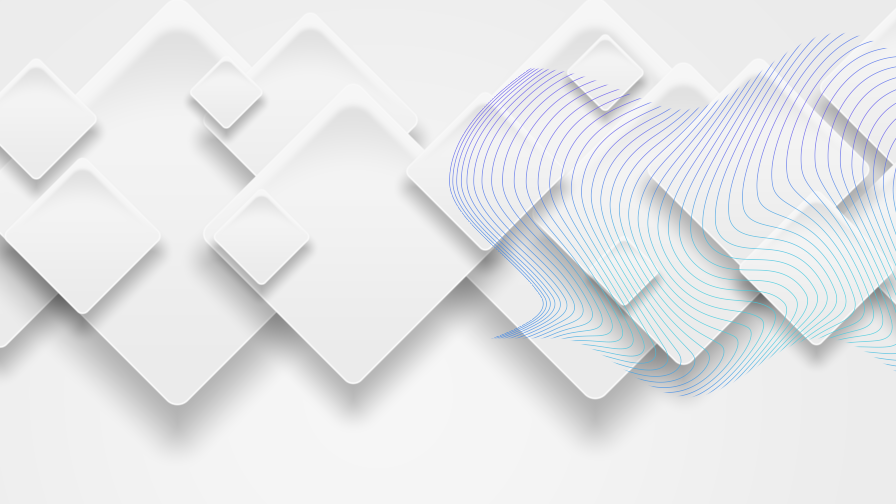
Reproduce this background procedurally as a WebGL 2 fragment shader.

```glsl
#version 300 es
precision highp float;
// Layered white rounded diamonds with soft shadows and a flowing mesh of blue lines.

#define SHADOW_STRENGTH 0.27
#define SHADOW_DROP 0.15
#define RIM_WIDTH 0.005
#define DOME_SHADE 0.075
#define LINE_SPACING 0.0225
#define LINE_HALF_WIDTH 0.0009
#define LINE_ALPHA 0.62

uniform vec2 u_resolution;
out vec4 fragColor;

const vec3 PURPLE = vec3(0.40, 0.35, 0.93);
const vec3 BLUE = vec3(0.25, 0.53, 0.91);
const vec3 CYAN = vec3(0.27, 0.80, 0.87);

// Each diamond: centre x, centre y, half diagonal, in canvas heights
const vec3 BACK[7] = vec3[7](
  vec3(0.0, 0.537, 0.227), vec3(0.352, 0.599, 0.403), vec3(0.616, 0.762, 0.213),
  vec3(1.852, 0.826, 0.225), vec3(1.852, 0.537, 0.208), vec3(1.181, 0.606, 0.398),
  vec3(0.701, 0.536, 0.298));
const vec3 FRONT[10] = vec3[10](
  vec3(0.449, 0.817, 0.072), vec3(0.072, 0.764, 0.12), vec3(0.164, 0.532, 0.155),
  vec3(0.519, 0.53, 0.095), vec3(1.201, 0.856, 0.076), vec3(1.356, 0.576, 0.3),
  vec3(1.505, 0.664, 0.22), vec3(0.963, 0.66, 0.157), vec3(1.238, 0.463, 0.069),
  vec3(1.62, 0.468, 0.153));

float square(float x) { return x * x; }

// Signed distance to a square standing on its corner, with rounded tips
float diamondDistance(vec2 p, float radius, float corner) {
  vec2 turned = vec2(p.x + p.y, p.x - p.y) * 0.70711;
  vec2 q = abs(turned) - ((radius + 0.414 * corner) * 0.70711 - corner);
  return length(max(q, 0.0)) + min(max(q.x, q.y), 0.0) - corner;
}

vec3 addDiamond(vec3 color, vec2 p, vec3 shape, float pixel) {
  float r = shape.z;
  float corner = 0.06 * r + 0.006;
  vec2 q = p - shape.xy;
  float d = diamondDistance(q, r, corner);

  // Blurred shadow, dropped below the tile
  float blur = 0.13 * r + 0.008;
  float shadowD = diamondDistance(q + vec2(0.0, SHADOW_DROP * r + 0.008), r, corner);
  color *= 1.0 - SHADOW_STRENGTH * (1.0 - smoothstep(-blur, blur, shadowD));

  // Face gradient, shaded dome under the top corner, bright rim
  float face = mix(0.92, 0.955, smoothstep(-1.0, 0.5, q.y / r));
  float inner = diamondDistance(q + vec2(0.0, 0.11 * r), r, corner + 0.12 * r);
  float inside = 1.0 - smoothstep(-0.07 * r, 0.015 * r, inner);
  float dome = smoothstep(0.36, 0.85, (q.y + 0.6 * q.x * q.x / r) / r);
  dome *= smoothstep(0.0, 0.4, q.y / r);
  face -= DOME_SHADE * inside * dome;
  float band = (1.0 - inside) * smoothstep(0.0, 0.4, q.y / r);
  face = mix(face, 0.963, band);
  float rim = smoothstep(-RIM_WIDTH, -0.3 * RIM_WIDTH, d);
  face = mix(face, 0.985, rim * mix(1.0, 0.4, smoothstep(-0.2, 0.2, q.y / r)));
  return mix(color, vec3(face), 1.0 - smoothstep(-pixel, pixel, d));
}

// Upper and lower borders of the mesh, level at the left and wavy beyond
float meshTop(float x) {
  return 0.861 - 0.076 * cos((max(x, 1.041) - 1.354) * 10.05)
    - 0.07 * (1.0 - smoothstep(1.04, 1.3, x));
}
float meshBottom(float x) {
  return 0.2685 - 0.058 * cos((max(x, 1.1) - 1.366) * 11.8);
}

vec3 addMesh(vec3 color, vec2 p, float pixel) {
  float top = meshTop(p.x);
  float v = (top - p.y) / (top - meshBottom(p.x));

  // Left outline of the ribbon, repeated sideways as a family of curves
  float outline = 0.889 + 0.2 * smoothstep(0.42, 0.94, v)
    + 0.165 * square(max(1.0 - v / 0.42, 0.0))
    - 0.12 * square(max(v - 0.84, 0.0) / 0.16);
  float u = p.x - outline;
  float wave = 0.025 * sin(p.x * 9.5 + v * 3.0) * smoothstep(0.0, 0.4, u);
  float index = (u + wave) / LINE_SPACING + 4.0 * (1.0 - exp(-max(u, 0.0) / 0.03));

  // Distance to the nearest curve, from the slope of the index
  float slope = length(vec2(dFdx(index), dFdy(index))) / pixel;
  float d = abs(fract(index) - 0.5) / max(slope, 0.001);
  float line = 1.0 - smoothstep(LINE_HALF_WIDTH - 0.5 * pixel, LINE_HALF_WIDTH + 0.5 * pixel, d);
  float mask = smoothstep(0.0, 0.01, v) * (1.0 - smoothstep(0.99, 1.0, v)) * step(0.0, u);

  // Purple above, cyan in the lower right, blue along the base
  vec3 ink = mix(BLUE, PURPLE, smoothstep(0.5, 0.78, p.y));
  float cyan = (1.0 - smoothstep(0.42, 0.72, p.y)) * smoothstep(1.02, 1.25, p.x);
  ink = mix(ink, CYAN, cyan * smoothstep(0.2, 0.34, p.y));
  ink = mix(ink, BLUE, 0.6 * (1.0 - smoothstep(0.0, 0.25, v)) * smoothstep(1.2, 1.35, p.x));
  return mix(color, ink, LINE_ALPHA * line * mask);
}

void main() {
  float pixel = 1.0 / u_resolution.y;
  vec2 p = gl_FragCoord.xy * pixel;

  // Pale backdrop, brightest near the lower centre
  vec3 color = vec3(0.963 - 0.04 * smoothstep(0.1, 1.15, length(p - vec2(0.75, 0.22))));
  for (int i = 0; i < 7; i++) color = addDiamond(color, p, BACK[i], pixel);
  for (int i = 0; i < 10; i++) color = addDiamond(color, p, FRONT[i], pixel);
  color = addMesh(color, p, pixel);
  fragColor = vec4(color, 1.0);
}
```
